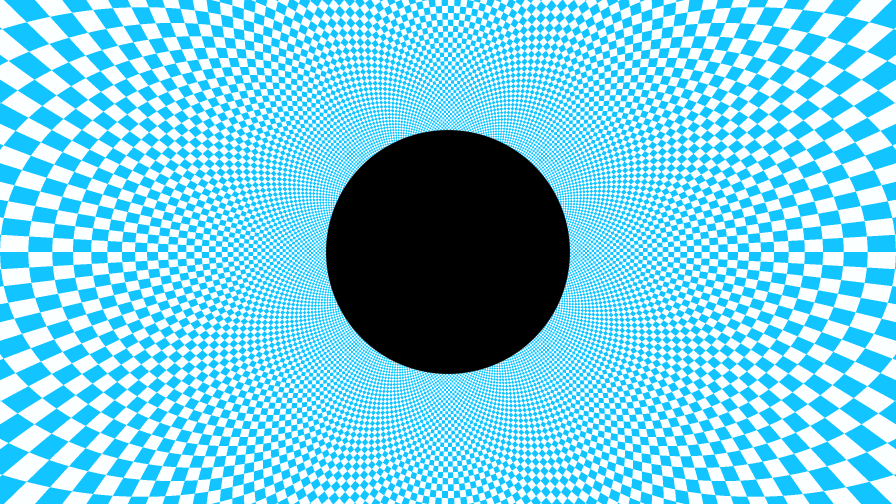
Reproduce this background procedurally as a Shadertoy shader.

```glsl
// A black disc in front of a two-tone checkerboard seen through a radial lens.
// The lens maps radius r to LENS / r + r, so the cells shrink toward the disc;
// a small grid of samples per pixel smooths the cell edges.

const vec3 SKY_BLUE = vec3(0.07, 0.77, 1.0);
const vec3 WHITE = vec3(0.99, 1.0, 1.0);
const vec3 DISC_COLOR = vec3(0.0);

const float DISC_RADIUS = 0.242;  // in canvas heights
const float LENS = 2.78;          // strength of the inverse term
const float CELL = 0.1545;        // checker size in lens space
const int SAMPLES = 3;            // samples per pixel side

// Bend a point on the canvas into the plane of the checkerboard.
vec2 lensPoint(vec2 p) {
    return p * (LENS / max(dot(p, p), 1e-4) + 1.0);
}

// 0 or 1 for alternating cells.
float checker(vec2 p) {
    vec2 cell = floor(p / CELL);
    return mod(cell.x + cell.y, 2.0);
}

void mainImage(out vec4 fragColor, in vec2 fragCoord) {
    float pixel = 1.0 / iResolution.y;
    vec2 p = (fragCoord - 0.5 * iResolution.xy) * pixel;

    // Average the lensed checks over the pixel area.
    float whiteShare = 0.0;
    for (int y = 0; y < SAMPLES; y++) {
        for (int x = 0; x < SAMPLES; x++) {
            vec2 offset = (vec2(x, y) + 0.5) / float(SAMPLES) - 0.5;
            whiteShare += checker(lensPoint(p + offset * pixel));
        }
    }
    whiteShare /= float(SAMPLES * SAMPLES);
    vec3 color = mix(SKY_BLUE, WHITE, whiteShare);

    // Cover the dense middle with the disc.
    float edge = length(p) - DISC_RADIUS;
    color = mix(DISC_COLOR, color, smoothstep(-0.75 * pixel, 0.75 * pixel, edge));

    fragColor = vec4(color, 1.0);
}
```
